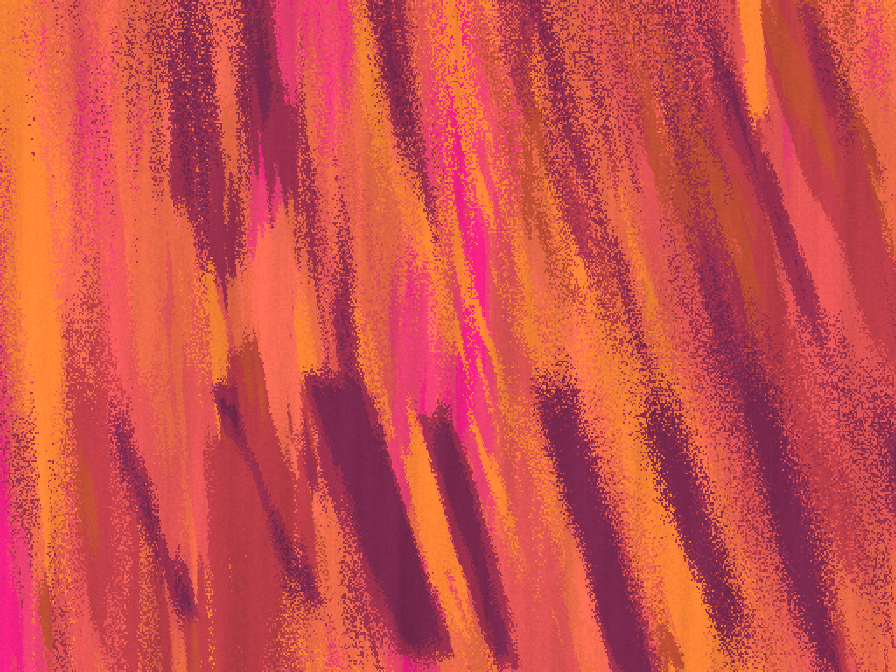
A Shadertoy shader for this texture:

```glsl
// Grainy vertical and leaning brush streaks in coral, orange, hot pink and plum.

float hash(vec2 p) {
    vec3 q = fract(p.xyx * vec3(0.1031, 0.1030, 0.0973));
    q += dot(q, q.yzx + 33.33);
    return fract((q.x + q.y) * q.z);
}

float noise(vec2 p) {
    vec2 cell = floor(p), f = fract(p);
    f = f * f * (3.0 - 2.0 * f);
    return mix(mix(hash(cell), hash(cell + vec2(1, 0)), f.x),
               mix(hash(cell + vec2(0, 1)), hash(cell + vec2(1, 1)), f.x), f.y);
}

// Long fibres, centred on zero
float streaks(vec2 p, float seed) {
    float sum = 0.0, total = 0.0, weight = 1.0;
    p = p * vec2(9.0, 1.7) + seed * vec2(17.3, 9.1);
    for (int i = 0; i < 5; i++) {
        sum += weight * (noise(p) - 0.5);
        total += weight;
        weight *= 0.64;
        p = p * vec2(2.13, 1.75) + 7.7;
    }
    return 2.0 * sum / total;
}

// Soft elliptical area
float area(vec2 p, vec2 centre, vec2 radius) {
    p = (p - centre) / radius;
    return exp(-dot(p, p));
}

// Tapered strokes that start near mid height and fall to the right
float darkStrokes(vec2 p) {
    float best = -1.0;
    for (int i = 0; i < 7; i++) {
        float k = float(i);
        float top = 0.40 + 0.06 * (hash(vec2(k, 3.0)) - 0.5);
        float len = 0.30 + 0.16 * hash(vec2(k, 8.0));
        float t = (top - p.y) / len;
        float x = 0.16 + 0.16 * k + 0.03 * hash(vec2(k, 5.0)) + 0.12 * t;
        float width = 0.014 + 0.022 * hash(vec2(k, 11.0));
        float across = 1.0 - abs(p.x - x) / width;
        float along = 6.0 * min(t + 0.04, 1.0 - t);
        best = max(best, min(across, along));
    }
    return best;
}

void paint(inout vec3 colour, vec3 pigment, float amount) {
    colour = mix(colour, pigment, smoothstep(-0.02, 0.02, amount));
}

void mainImage(out vec4 fragColor, in vec2 fragCoord) {
    vec2 uv = fragCoord / iResolution.y;

    // Grains scatter the paint, more strongly in some columns
    vec2 grain = floor(uv * 384.0);
    float g1 = hash(grain) - 0.5;
    float g2 = hash(grain + 91.7) - 0.5;
    float g3 = hash(grain + 217.3) - 0.5;
    float rough = smoothstep(0.2, 0.8, 0.6 * noise(uv * vec2(7.0, 3.0) + 4.0)
                                     + 0.4 * noise(uv * vec2(60.0, 1.5)));
    vec2 p = uv + vec2(g1, g2) * vec2(0.009, 0.06) * (0.2 + rough);
    float scatter = g3 * (0.06 + 0.5 * rough);

    // Streaks stand upright on the left and lean on the right
    float lean = 0.08 + 0.24 * smoothstep(0.3, 0.85, p.x);
    vec2 leaning = vec2(p.x + lean * (p.y - 0.5), p.y);
    float fibre = streaks(uv * vec2(3.0, 1.3), 9.0);

    // Coral ground
    vec3 colour = vec3(0.89, 0.33, 0.33);
    float warm = streaks(leaning, 1.0) + 0.3 * area(p, vec2(0.25, 0.75), vec2(0.3, 0.35));
    paint(colour, vec3(0.92, 0.41, 0.28), warm + scatter - 0.02);
    paint(colour, vec3(0.97, 0.42, 0.33), warm + 0.5 * scatter - 0.38);

    // Hot pink, mostly upright
    float pink = streaks(p, 2.0) - 0.31
        + 0.40 * area(p, vec2(0.37, 0.95), vec2(0.07, 0.28))
        + 0.40 * area(p, vec2(0.68, 0.85), vec2(0.05, 0.30))
        + 0.30 * area(p, vec2(0.62, 0.45), vec2(0.08, 0.22))
        + 0.35 * area(p, vec2(0.0, 0.5), vec2(0.04, 0.8))
        - 0.25 * area(p, vec2(1.2, 0.75), vec2(0.25, 0.4));
    paint(colour, vec3(0.91, 0.25, 0.43), pink + scatter);
    paint(colour, vec3(0.94, 0.13, 0.50), pink + scatter - 0.22);

    // Brick red masses and thin upright seams
    float seam = smoothstep(0.72, 0.95, noise(p * vec2(110.0, 0.8)));
    float brick = streaks(leaning, 3.0) - 0.20
        + 0.34 * area(p, vec2(0.32, 0.12), vec2(0.24, 0.26))
        + 0.38 * area(p, vec2(1.16, 0.85), vec2(0.22, 0.35))
        + 0.28 * area(p, vec2(1.22, 0.2), vec2(0.16, 0.28))
        + 0.25 * seam * smoothstep(0.6, 1.0, p.x)
        - 0.30 * area(p, vec2(0.25, 0.75), vec2(0.22, 0.28));
    vec3 brickTint = mix(vec3(0.74, 0.24, 0.28), vec3(0.74, 0.30, 0.20),
                         smoothstep(0.05, 0.15, streaks(leaning, 4.0)));
    paint(colour, brickTint, brick + scatter);

    // Orange diagonal band with loose strands
    float band = (p.x + 0.32 * p.y - 1.07) / 0.12;
    float orange = streaks(leaning, 5.0) - 0.44
        + 0.50 * exp(-band * band)
        + 0.50 * area(p, vec2(1.12, 0.82), vec2(0.025, 0.35))
        + 0.28 * area(p, vec2(0.05, 0.55), vec2(0.06, 0.3));
    paint(colour, vec3(0.98, 0.51, 0.21), orange + scatter);

    // Plum flecks and strokes
    float plumNoise = streaks(leaning, 6.0);
    float plum = max(plumNoise - 0.34 + 0.15 * smoothstep(0.0, 0.3, brick),
                     0.5 * darkStrokes(p) + 0.9 * plumNoise - 0.03);
    paint(colour, vec3(0.62, 0.19, 0.30), plum + scatter + 0.06);
    paint(colour, vec3(0.48, 0.16, 0.30), plum + scatter - 0.14);

    // Fine fibre and grain shading
    colour *= 1.0 + 0.13 * fibre + 0.07 * g2;
    fragColor = vec4(clamp(colour, 0.0, 1.0), 1.0);
}
```
